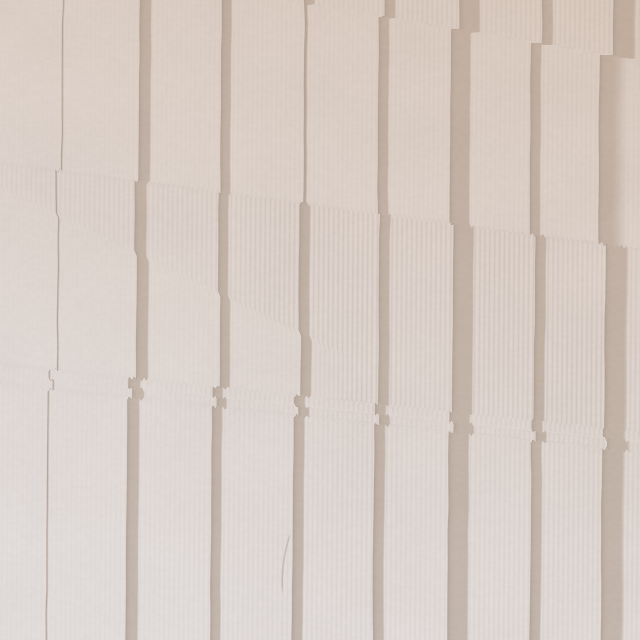
Write a Shadertoy shader that draws this texture.

```glsl
const float TAU = 6.2831853;
const float RIBS_ACROSS = 130.0;
const int GROOVES = 8;
const float GROOVE_WIDTHS[GROOVES] = float[GROOVES](0.0025, 0.019, 0.016, 0.017, 0.017, 0.032, 0.017, 0.034);

const vec3 WARM_PANEL = vec3(0.850, 0.790, 0.745);
const vec3 COOL_PANEL = vec3(0.882, 0.860, 0.852);
const vec3 WARM_GROOVE = vec3(0.755, 0.680, 0.620);
const vec3 COOL_GROOVE = vec3(0.765, 0.715, 0.680);
const vec3 GROOVE_EDGE = vec3(0.660, 0.595, 0.550);
const vec3 HAIR_COLOR = vec3(0.70, 0.66, 0.63);

float hash(vec2 cell) {
    vec3 q = fract(vec3(cell.xyx) * 0.1031);
    q += dot(q, q.yzx + 33.33);
    return fract((q.x + q.y) * q.z);
}

float noise(vec2 p) {
    vec2 cell = floor(p);
    vec2 f = fract(p);
    f = f * f * (3.0 - 2.0 * f);
    float low = mix(hash(cell), hash(cell + vec2(1.0, 0.0)), f.x);
    float high = mix(hash(cell + vec2(0.0, 1.0)), hash(cell + vec2(1.0)), f.x);
    return mix(low, high, f.y);
}

// Signed height below a slanted seam
float seamDistance(vec2 p, float start, float slope) {
    return p.y - start - slope * p.x;
}

float below(float distance, float soft) {
    return smoothstep(-soft, soft, distance);
}

float seamLine(float distance) {
    return exp(-abs(distance) / 0.002);
}

// Centres crowd gently together towards the right
float grooveCenter(float index) {
    return 0.0742 + index * (0.134 - 0.00113 * index);
}

// x: coverage, y: dark line along the left lip
vec2 groove(float x, float width, float aa, float soft) {
    float left = x + 0.5 * width;
    float right = x - 0.5 * width;
    float cover = smoothstep(-aa, aa, left) * (1.0 - smoothstep(-soft, soft, right));
    return vec2(cover, cover * exp(-max(left, 0.0) / 0.0035));
}

float ribShadow(float x) {
    float wave = 0.5 - 0.5 * cos(TAU * RIBS_ACROSS * x);
    return wave * wave;
}

float hairMask(vec2 p, float aa) {
    float t = clamp((p.y - 0.83) / 0.10, 0.0, 1.0);
    float curve = 0.455 - 0.022 * t * (1.6 - t);
    float span = smoothstep(0.83, 0.845, p.y) * (1.0 - smoothstep(0.915, 0.93, p.y));
    return span * (1.0 - smoothstep(0.0, 2.0 * aa, abs(p.x - curve)));
}

void mainImage(out vec4 fragColor, in vec2 fragCoord) {
    vec2 p = fragCoord / iResolution.xy;
    p.y = 1.0 - p.y;
    float aa = 0.8 / min(iResolution.x, iResolution.y);
    float soft = max(aa, 0.002);

    // Seams between the rows, toothed by the ribs
    float tooth = 0.002 * sin(TAU * RIBS_ACROSS * p.x);
    float topSeam = seamDistance(p, -0.0755, 0.17);
    float upperSeam = seamDistance(p, 0.254, 0.135) + tooth;
    float creaseSeam = seamDistance(p, 0.293, 0.485);
    float stripTop = seamDistance(p, 0.569, 0.106) + tooth;
    float stripMiddle = seamDistance(p, 0.585, 0.106) - tooth;
    float stripBottom = seamDistance(p, 0.600, 0.107) + tooth;
    float crease = below(creaseSeam, 0.005) * (1.0 - smoothstep(0.48, 0.56, p.x));
    float smoothRow = below(topSeam, soft) * (1.0 - below(upperSeam, soft));

    // Each row holds a sideways shift and a rib strength
    vec2 row = vec2(0.0115, 0.024);
    row = mix(row, vec2(0.0215 - 0.0325 * p.x, 0.012), below(topSeam, soft));
    row = mix(row, vec2(0.0105 - 0.008 * p.x, 0.040), below(upperSeam, soft));
    row = mix(row, vec2(0.0145 - 0.008 * p.x, 0.012), crease * below(upperSeam, soft));
    row = mix(row, vec2(0.001, 0.026), below(stripTop, soft));
    row = mix(row, vec2(0.0075, 0.026), below(stripMiddle, soft));
    row = mix(row, vec2(0.0, 0.024), below(stripBottom, soft));
    float x = p.x - row.x + 0.008 * (p.y - 0.8);

    // Panels lit from the lower left
    float light = clamp(0.15 + 0.95 * p.y - 0.3 * (p.x - 0.3), 0.0, 1.0);
    vec3 color = mix(WARM_PANEL, COOL_PANEL, light);
    float patchiness = 0.6 + 0.8 * noise(p * vec2(9.0, 7.0));
    float ribStrength = row.y * patchiness * mix(0.35, 1.0, smoothstep(0.0, 0.6, p.x));
    color -= ribStrength * ribShadow(x) * vec3(0.9, 1.0, 1.0);
    color -= 0.012 * (seamLine(upperSeam) + seamLine(stripTop) + seamLine(stripBottom));
    color = mix(color, HAIR_COLOR, 0.6 * hairMask(p, aa));

    // Grooves between the panels
    vec2 shade = vec2(0.0);
    for (int i = 0; i < GROOVES; i++) {
        float index = float(i);
        float width = GROOVE_WIDTHS[i];
        width *= i == 3 ? 1.0 - 0.7 * smoothRow : 1.0;
        float wobble = 0.0016 * (noise(vec2(index * 7.3, p.y * 24.0)) - 0.5);
        float fade = i == GROOVES - 1 ? mix(0.004, 0.016, smoothRow) : 0.0018;
        shade = max(shade, groove(x - grooveCenter(index) + wobble, width, aa, max(aa, fade)));
    }
    vec3 grooveColor = mix(WARM_GROOVE, COOL_GROOVE, light);
    grooveColor = mix(grooveColor, GROOVE_EDGE, 0.75 * shade.y);
    color = mix(color, grooveColor, shade.x);

    // Fine paper grain
    color += 0.012 * (noise(p * vec2(150.0, 230.0)) - 0.5);
    color += 0.010 * (noise(p * 14.0) - 0.5);
    fragColor = vec4(color, 1.0);
}
```
